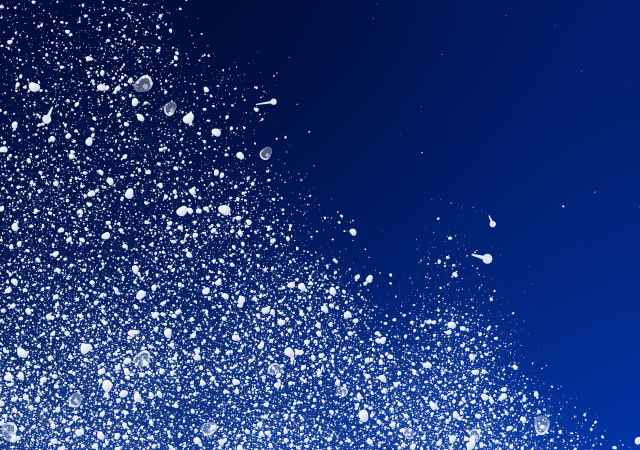
This background is drawn by a WebGL 1 fragment shader. Its source:

```glsl
precision highp float;
// Spray of white water droplets over a deep blue gradient, thick at lower left.
// Rotated jittered grids, from large drops to mist, are thinned by a density
// field; a few glassy films, stalked drops and a thin bead arc are laid on top.

uniform vec2 u_resolution;

#define LAYERS 8
#define COARSE_CELLS 15.0
#define CELL_GROWTH 1.43
#define DROP_RADIUS 0.17
#define SPRAY_AMOUNT 0.60
#define HAZE_AMOUNT 0.25
#define FILM_COUNT 9
#define BEAD_COUNT 14
#define DROP_LIGHT vec3(0.95, 0.96, 0.98)
#define DROP_SHADE vec3(0.68, 0.74, 0.86)
#define HAZE_COLOR vec3(0.16, 0.34, 0.66)

vec2 hash2(vec2 p) {
    vec3 q = fract(p.xyx * vec3(0.1031, 0.1030, 0.0973));
    q += dot(q, q.yzx + 33.33);
    return fract((q.xx + q.yz) * q.zy);
}

float coverage(float dist) {
    return clamp(0.5 - dist * u_resolution.y, 0.0, 1.0);
}

float bump(vec2 p, vec2 center, vec2 size) {
    vec2 q = (p - center) / size;
    return exp(-dot(q, q));
}

// Blue gradient: darkest at upper left, brightest at lower right
vec3 backdrop(vec2 uv) {
    vec3 top = mix(vec3(0.004, 0.052, 0.235), vec3(0.008, 0.115, 0.42),
                   smoothstep(0.3, 1.0, uv.x));
    vec3 bottom = mix(vec3(0.01, 0.14, 0.43), vec3(0.0, 0.205, 0.65), uv.x);
    return mix(top, bottom, pow(1.0 - uv.y, 1.5));
}

// Share of occupied cells: stepped slope, clumps, a hollow and a side plume
float sprayDensity(vec2 p) {
    float drop = 1.0 - p.y;
    float edge = 0.47 + 0.19 * smoothstep(0.0, 0.22, drop)
               + 0.19 * smoothstep(0.30, 0.52, drop)
               + 0.30 * smoothstep(0.54, 0.73, drop)
               + 0.26 * smoothstep(0.73, 1.0, drop);
    float fade = mix(0.42, 0.30, smoothstep(0.55, 0.9, drop));
    float body = smoothstep(-0.02, fade, edge - p.x);
    body *= mix(0.40, 0.95, smoothstep(0.1, 0.7, drop))
          + 0.45 * smoothstep(0.66, 0.92, drop);
    body *= 1.0 - 0.7 * bump(p, vec2(0.90, 0.37), vec2(0.11, 0.13));
    body *= 1.0 - 0.5 * bump(p, vec2(0.05, 0.98), vec2(0.16, 0.14));
    body += 0.20 * bump(p, vec2(0.31, 0.93), vec2(0.08, 0.16));
    body *= 0.9 + 0.3 * sin(8.0 * p.x + 3.0 * sin(5.0 * p.y))
                      * sin(11.0 * p.y + 2.0 * sin(7.0 * p.x));
    float cluster = 0.45 * bump(p, vec2(0.34, 0.17), vec2(0.12, 0.08));
    float plume = 0.22 * bump(p, vec2(0.99, 0.40), vec2(0.06, 0.09));
    float splash = 0.60 * bump(p, vec2(1.04, 0.24), vec2(0.09, 0.09));
    return body + cluster + plume + splash;
}

// One grid of lumpy drops: rgb is the shaded colour, a the coverage
vec4 dropLayer(vec2 p, float index) {
    float cells = COARSE_CELLS * pow(CELL_GROWTH, index);
    float turn = 0.4 + 1.3 * index;
    mat2 rot = mat2(cos(turn), sin(turn), -sin(turn), cos(turn));
    vec2 q = rot * p * cells + 40.0;
    vec2 cell = floor(q);
    vec2 seed = cell + 17.0 * index;
    vec2 place = hash2(seed);
    vec2 kind = hash2(seed + 71.3);
    vec2 center = cell + mix(vec2(0.22), vec2(0.78), place);
    vec2 home = (center - 40.0) * rot / cells;
    float share = mix(0.2, 1.15, smoothstep(-0.4, 3.2, index))
                * mix(1.0, 0.75, smoothstep(4.0, 7.0, index));
    float chance = SPRAY_AMOUNT * sprayDensity(home) * share;
    float radius = DROP_RADIUS / cells * mix(0.6, 1.1, kind.y);
    vec2 local = (q - center) * rot / cells;
    float angle = atan(local.y, local.x + 1e-6);
    float lump = 1.0 + 0.14 * sin(2.0 * angle + 40.0 * place.x)
                     + 0.06 * sin(3.0 * angle + 50.0 * place.y);
    float alpha = coverage(length(local) - radius * lump);
    alpha *= min(1.0, 1.5 * radius * u_resolution.y) * step(kind.x, chance);
    float light = 0.8 + 0.5 * dot(local / radius, vec2(-0.5, 0.7));
    return vec4(mix(DROP_SHADE, DROP_LIGHT, clamp(light, 0.0, 1.0)), alpha);
}

// Wobbly translucent film with a bright rim and a glint
float film(vec2 p, vec2 center, float radius) {
    vec2 q = (p - center) / radius;
    float angle = atan(q.y, q.x + 1e-6);
    float d = length(q) + 0.12 * sin(2.0 * angle + 90.0 * center.x)
                        + 0.06 * sin(3.0 * angle + 70.0 * center.y);
    float rim = coverage((abs(d - 0.78) - 0.14) * radius);
    float glint = coverage((length(q - vec2(0.2, -0.25)) - 0.3) * radius);
    rim *= 0.7 + 0.3 * sin(angle + 60.0 * center.x);
    return max(max(rim, 0.75 * glint), 0.35 * coverage((d - 0.8) * radius));
}

// Drop at "head" with a thin stalk reaching to "tip"
float stalked(vec2 p, vec2 head, vec2 tip, float radius) {
    vec2 axis = tip - head;
    float t = clamp(dot(p - head, axis) / dot(axis, axis), 0.0, 1.0);
    float stalk = length(p - head - axis * t) - radius * mix(0.45, 0.2, t);
    return coverage(min(stalk, length(p - head) - radius));
}

void main() {
    vec2 p = gl_FragCoord.xy / u_resolution.y;
    vec3 color = backdrop(gl_FragCoord.xy / u_resolution);
    float haze = sprayDensity(p) * (1.0 - smoothstep(0.0, 0.6, p.y));
    color = mix(color, HAZE_COLOR, clamp(HAZE_AMOUNT * haze, 0.0, 1.0));

    // Mist first, large drops last
    for (int i = 0; i < LAYERS; i++) {
        vec4 drops = dropLayer(p, float(LAYERS - 1 - i));
        color = mix(color, drops.rgb, drops.a);
    }

    // Films along the base and in the upper column
    float water = 0.0;
    for (int i = 0; i < FILM_COUNT; i++) {
        vec2 h = hash2(vec2(float(i), 5.0));
        vec2 center = vec2(0.02 + 0.148 * float(i), 0.02 + 0.2 * h.x);
        water = max(water, film(p, center, mix(0.013, 0.021, h.y)));
    }
    water = max(water, film(p, vec2(0.319, 0.813), 0.021));
    water = max(water, film(p, vec2(0.378, 0.759), 0.016));
    water = max(water, film(p, vec2(0.591, 0.659), 0.015));

    // Stalked drops and the bead arc of the side plume
    water = max(water, stalked(p, vec2(0.104, 0.735), vec2(0.116, 0.761), 0.010));
    water = max(water, stalked(p, vec2(0.608, 0.774), vec2(0.570, 0.768), 0.007));
    water = max(water, stalked(p, vec2(1.083, 0.425), vec2(1.050, 0.434), 0.011));
    water = max(water, stalked(p, vec2(1.095, 0.502), vec2(1.087, 0.520), 0.007));
    for (int i = 0; i < BEAD_COUNT; i++) {
        float t = float(i) / float(BEAD_COUNT - 1);
        vec2 h = hash2(vec2(float(i), 23.0));
        vec2 bead = vec2(0.95 + 0.13 * t, 0.555 - 0.03 * t * t) + 0.008 * (h - 0.5);
        water = max(water, 0.7 * coverage(length(p - bead) - 0.0018 * h.x));
    }
    gl_FragColor = vec4(mix(color, DROP_LIGHT, 0.92 * water), 1.0);
}
```
